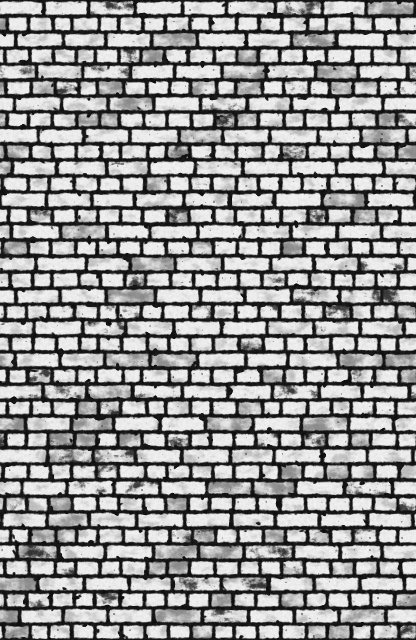
A WebGL 2 fragment shader for this texture:

```glsl
#version 300 es
precision highp float;

uniform vec2 u_resolution;
out vec4 fragColor;

// Layout, measured in course heights
const float COURSES = 40.0;
const float STRETCHER = 2.882;       // nine long bricks across
const float HEADER = 1.441;          // eighteen short bricks across
const float STRETCHER_SHIFT = 0.39;  // joint phase of long courses
const float HEADER_SHIFT = 0.27;     // joint phase of short courses
const float COURSE_JITTER = 0.12;
const float JOINT_JITTER = 0.16;
const float MORTAR_WIDTH = 0.23;
const float CORNER_RADIUS = 0.1;
const float EDGE_ROUGHNESS = 0.1;
const float EDGE_SOFTNESS = 0.035;
const float BED_WAVE = 0.06;

// Tones and wear
const vec3 BRICK_COLOR = vec3(0.925);
const vec3 WORN_COLOR = vec3(0.74);
const vec3 GREY_COLOR = vec3(0.55);
const vec3 STAIN_COLOR = vec3(0.15);
const vec3 MORTAR_COLOR = vec3(0.08);
const float GREY_SHARE = 0.13;
const float STAIN_SHARE = 0.13;
const float GRAIN = 0.06;

float hash(vec2 p) {
  vec3 q = fract(p.xyx * vec3(0.1031, 0.1030, 0.0973));
  q += dot(q, q.yzx + 33.33);
  return fract((q.x + q.y) * q.z);
}

vec2 gradient(vec2 cell) {
  float angle = 6.2832 * hash(cell + 71.0);
  return vec2(cos(angle), sin(angle));
}

float gradientNoise(vec2 p) {
  vec2 i = floor(p), f = fract(p);
  vec2 w = f * f * f * (f * (f * 6.0 - 15.0) + 10.0);
  vec2 e = vec2(0.0, 1.0);
  float low = mix(dot(gradient(i), f), dot(gradient(i + e.yx), f - e.yx), w.x);
  float high = mix(dot(gradient(i + e), f - e), dot(gradient(i + 1.0), f - 1.0), w.x);
  return mix(low, high, w.y);
}

float fbm(vec2 p) {
  float sum = 0.0, amplitude = 0.7;
  for (int i = 0; i < 4; i++) {
    sum += amplitude * gradientNoise(p);
    p = p * 2.03 + 17.3;
    amplitude *= 0.5;
  }
  return sum;
}

// Horizontal position of a vertical joint, in course heights
float jointAt(float index, float course, float size, float shift) {
  float jitter = hash(vec2(index + 50.0, course * 3.0 + 9.0)) - 0.5;
  return (index + shift) * size + jitter * JOINT_JITTER * 2.0;
}

float roundedBox(vec2 p, vec2 halfSize, float radius) {
  vec2 q = abs(p) - halfSize + radius;
  return length(max(q, 0.0)) + min(max(q.x, q.y), 0.0) - radius;
}

void main() {
  float pixel = COURSES / u_resolution.y;
  vec2 p = gl_FragCoord.xy * pixel;

  // Courses alternate long and short bricks, counted from the top
  float depth = COURSES - p.y + BED_WAVE * gradientNoise(p * vec2(0.5, 0.3));
  float course = floor(depth);
  bool isHeader = mod(course, 2.0) > 0.5;
  float size = isHeader ? HEADER : STRETCHER;
  float halfBond = 0.5 * mod(floor(course * 0.5) + 1.0, 2.0);
  float shift = isHeader ? HEADER_SHIFT : STRETCHER_SHIFT + halfBond;
  shift += (hash(vec2(course + 5.0, 23.0)) - 0.5) * 2.0 * COURSE_JITTER;

  // Find the brick between two jittered joints
  float index = floor(p.x / size - shift);
  if (p.x < jointAt(index, course, size, shift)) index -= 1.0;
  else if (p.x >= jointAt(index + 1.0, course, size, shift)) index += 1.0;
  float left = jointAt(index, course, size, shift);
  float right = jointAt(index + 1.0, course, size, shift);
  vec2 id = vec2(index + 40.0, course + 11.0);

  // Brick outline with ragged, chipped edges
  vec2 local = vec2(p.x - 0.5 * (left + right), fract(depth) - 0.5);
  vec2 halfSize = 0.5 * (vec2(right - left, 1.0) - MORTAR_WIDTH);
  halfSize.y -= 0.03 * (hash(id + 3.7) - 0.5);
  float dist = roundedBox(local, halfSize, CORNER_RADIUS);
  dist += EDGE_ROUGHNESS * fbm(p * 2.6);
  dist += 0.22 * smoothstep(0.3, 0.6, gradientNoise(p * 1.7 + 31.0));
  float softness = EDGE_SOFTNESS + 0.5 * pixel;
  float brickMask = 1.0 - smoothstep(-softness, softness, dist);

  // Pale faces, with mottling and some greyer bricks
  vec2 face = p + 13.0 * hash(id + 7.1);
  float cloud = fbm(face * vec2(0.9, 1.3));
  float grain = fbm(p * 5.0 + 43.0);
  vec3 brick = mix(BRICK_COLOR, WORN_COLOR, smoothstep(0.0, 0.55, cloud + 0.25 * hash(id + 1.3) - 0.08));
  float grey = step(1.0 - GREY_SHARE, hash(id + 19.0));
  brick = mix(brick, GREY_COLOR, grey * smoothstep(-0.5, 0.4, cloud + 0.3 * grain));

  // Sooty patches and small dark pits
  float stained = step(1.0 - STAIN_SHARE, hash(id + 29.0));
  float soot = smoothstep(-0.05, 0.4, fbm(face * vec2(0.8, 1.2) + 61.0) + 0.25 * grain);
  float pits = smoothstep(0.42, 0.58, gradientNoise(p * 4.0 + 83.0));
  brick = mix(brick, STAIN_COLOR, max(0.9 * stained * soot, 0.45 * pits));
  brick += GRAIN * grain;

  vec3 mortar = MORTAR_COLOR + 0.08 * max(fbm(p * 3.0 + 7.0), -0.3);
  fragColor = vec4(clamp(mix(mortar, brick, brickMask), 0.0, 1.0), 1.0);
}
```
